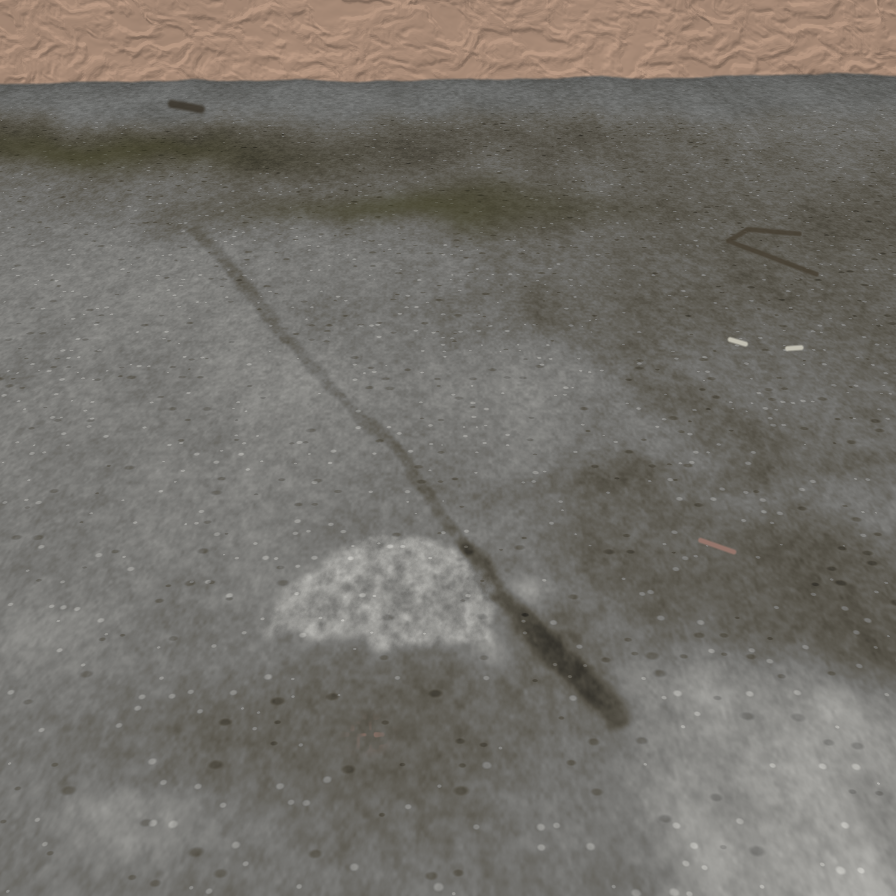
A three.js fragment shader for this texture:

```glsl
// Weathered concrete floor with a crack, damp stains and pale worn patches, below a stucco wall.
varying vec2 vUv;

const vec3 WALL_COLOR = vec3(0.645, 0.535, 0.46);
const vec3 MOSS_COLOR = vec3(0.27, 0.265, 0.16);
const vec3 TWIG_COLOR = vec3(0.27, 0.24, 0.19);
const vec3 CHIP_COLOR = vec3(0.76, 0.75, 0.70);
const vec3 PINK_COLOR = vec3(0.58, 0.46, 0.42);
const vec3 DAMP_TINT = vec3(1.07, 1.02, 0.89);
const vec3 DRY_TINT = vec3(1.005, 1.0, 0.975);
const float FLOOR_TONE = 0.435;
const float WALL_BASE = 0.907;
const float HORIZON = 1.3;
const float GRAIN = 0.13;

float hash(vec2 p) {
  return fract(sin(dot(p, vec2(127.1, 311.7))) * 43758.5453);
}

float noise(vec2 p) {
  vec2 i = floor(p), f = fract(p);
  f = f * f * (3.0 - 2.0 * f);
  return mix(mix(hash(i), hash(i + vec2(1, 0)), f.x),
             mix(hash(i + vec2(0, 1)), hash(i + vec2(1, 1)), f.x), f.y);
}

float fbm(vec2 p) {
  float sum = 0.0, amp = 0.5;
  for (int i = 0; i < 5; i++) {
    sum += amp * noise(p);
    p = mat2(1.6, 1.2, -1.2, 1.6) * p + 7.3;
    amp *= 0.5;
  }
  return sum;
}

float blob(vec2 p, vec2 center, vec2 radius) {
  vec2 q = (p - center) / radius;
  return exp(-dot(q, q));
}

float segment(vec2 p, vec2 a, vec2 b) {
  vec2 d = b - a;
  return length(p - a - d * clamp(dot(p - a, d) / dot(d, d), 0.0, 1.0));
}

float stroke(float dist, float width) {
  return 1.0 - smoothstep(width * 0.4, width * 1.4, dist);
}

// Scattered dots: one per grid cell, present with the given chance.
float specks(vec2 p, float chance) {
  vec2 cell = floor(p);
  vec2 center = 0.3 + 0.4 * vec2(hash(cell + 3.1), hash(cell + 8.7));
  float size = 0.1 + 0.2 * hash(cell + 5.5);
  float dist = length((fract(p) - center) * vec2(0.8, 1.2));
  return step(hash(cell), chance) * (1.0 - smoothstep(size * 0.4, size, dist));
}

float stuccoHeight(vec2 p) {
  vec2 q = p * vec2(27.0, 42.0);
  q += 2.0 * vec2(fbm(q * 0.6), fbm(q * 0.6 + 19.0));
  float ridge = 1.0 - abs(2.0 * fbm(q) - 1.0);
  return smoothstep(0.6, 1.0, ridge) + 0.3 * noise(q * 3.0);
}

vec3 wall(vec2 p) {
  float relief = stuccoHeight(p + vec2(-0.0015, 0.0035)) - stuccoHeight(p);
  float shade = 1.0 - 0.24 * clamp(relief, -0.5, 0.9);
  shade += 0.10 * (fbm(p * 9.0) - 0.5);
  return WALL_COLOR * shade;
}

vec3 ground(vec2 p) {
  float depth = 1.0 / (HORIZON - p.y);
  vec2 g = vec2((p.x - 0.5) * depth, depth * 0.8);
  float cloud = fbm(g * 9.0) - 0.48;
  float grain = fbm(g * vec2(85.0, 110.0)) - 0.48;
  vec2 w = p + 0.05 * (vec2(fbm(p * 11.0), fbm(p * 11.0 + 31.0)) - 0.48);

  // Broad pale and damp areas
  float tone = FLOOR_TONE + 0.14 * cloud;
  tone += 0.055 * blob(w, vec2(0.12, 0.53), vec2(0.42, 0.23));
  tone += 0.05 * blob(w, vec2(0.08, 0.28), vec2(0.25, 0.04));
  tone += 0.12 * blob(w, vec2(0.14, 0.08), vec2(0.09, 0.04));
  tone += 0.05 * blob(w, vec2(0.60, 0.56), vec2(0.22, 0.10));
  tone -= 0.17 * blob(w, vec2(0.16, 0.835), vec2(0.55, 0.035));
  tone -= 0.09 * blob(w, vec2(0.42, 0.765), vec2(0.35, 0.025));
  tone -= 0.10 * blob(w, vec2(0.88, 0.69), vec2(0.36, 0.14));
  tone -= 0.08 * blob(w, vec2(0.42, 0.18), vec2(0.24, 0.10));
  tone -= 0.09 * stroke(segment(w, vec2(0.69, 0.41), vec2(1.05, 0.29)), 0.075);
  tone -= 0.06 * stroke(segment(w, vec2(0.62, 0.65), vec2(0.86, 0.50)), 0.03);
  tone -= 0.04 * stroke(segment(w, vec2(0.50, 0.455), vec2(1.0, 0.485)), 0.015);

  // Worn white surface in the near right corner
  float corner = smoothstep(-0.03, 0.07, w.x - 0.69 - 0.15 * max(0.18 - w.y, 0.0));
  corner *= 1.0 - smoothstep(0.23, 0.31, w.y + 0.12 * (w.x - 0.75));
  tone += corner * (0.13 + 0.30 * cloud + 0.06 * smoothstep(0.8, 1.0, p.x));

  // Domed bare patch with a ragged lower edge
  float dome = 1.0 - smoothstep(0.94, 1.06, length((w - vec2(0.425, 0.295)) / vec2(0.13, 0.112)));
  dome *= smoothstep(0.275, 0.295, w.y + 0.03 * (noise(p * 28.0) - 0.5));
  float spill = blob(w, vec2(0.55, 0.277), vec2(0.03, 0.022)) + blob(w, vec2(0.58, 0.34), vec2(0.025, 0.015));
  tone += dome * (0.13 + 0.22 * grain) + 0.13 * spill;

  // Crack, widening toward the viewer
  vec2 c = p + 0.012 * (vec2(noise(p * 35.0), noise(p * 35.0 + 9.0)) - 0.5);
  float thin = min(segment(c, vec2(0.221, 0.746), vec2(0.371, 0.564)), segment(c, vec2(0.371, 0.564), vec2(0.443, 0.499)));
  thin = min(thin, segment(c, vec2(0.443, 0.499), vec2(0.521, 0.388)));
  float wide = min(segment(c, vec2(0.521, 0.388), vec2(0.56, 0.336)), segment(c, vec2(0.56, 0.336), vec2(0.69, 0.199)));
  tone -= 0.085 * stroke(thin, 0.007) + 0.15 * stroke(wide, 0.014);
  tone -= 0.06 * blob(w, vec2(0.63, 0.29), vec2(0.035, 0.04));

  // Grain, pits and bright grit
  tone += GRAIN * grain + 0.05 * (noise(g * 260.0) - 0.5);
  tone -= 0.09 * specks(g * vec2(38.0, 60.0), 0.16);
  tone += 0.13 * specks(g * vec2(65.0, 80.0) + 13.0, 0.11);

  vec3 color = tone * mix(DAMP_TINT, DRY_TINT, smoothstep(0.27, 0.47, tone));
  float moss = blob(w, vec2(0.10, 0.83), vec2(0.20, 0.018)) + blob(w, vec2(0.48, 0.765), vec2(0.15, 0.018));
  color = mix(color, MOSS_COLOR, 0.55 * moss);
  float strip = smoothstep(0.855, 0.885, w.y);
  return mix(color, vec3(0.41, 0.415, 0.41) + 0.16 * grain + 0.1 * cloud, 0.75 * strip);
}

vec3 debris(vec3 color, vec2 p) {
  float twig = min(segment(p, vec2(0.813, 0.731), vec2(0.911, 0.694)), segment(p, vec2(0.813, 0.731), vec2(0.835, 0.744)));
  twig = min(twig, segment(p, vec2(0.835, 0.744), vec2(0.892, 0.739)));
  color = mix(color, TWIG_COLOR, 0.8 * stroke(twig, 0.003));
  float leaf = segment(p, vec2(0.192, 0.884), vec2(0.224, 0.878));
  color = mix(color, TWIG_COLOR * 0.8, 0.8 * stroke(leaf, 0.005));
  float chips = min(segment(p, vec2(0.815, 0.621), vec2(0.832, 0.616)), segment(p, vec2(0.879, 0.611), vec2(0.894, 0.612)));
  color = mix(color, CHIP_COLOR, stroke(chips, 0.003));
  float sliver = segment(p, vec2(0.782, 0.397), vec2(0.819, 0.384));
  color = mix(color, PINK_COLOR, stroke(sliver, 0.003));
  float crumbs = blob(p, vec2(0.412, 0.18), vec2(0.018, 0.014)) * smoothstep(0.45, 0.7, noise(p * 150.0));
  return mix(color, PINK_COLOR, 0.7 * crumbs);
}

void main() {
  vec2 p = vUv;
  float base = WALL_BASE + 0.010 * p.x + 0.008 * (fbm(vec2(p.x * 18.0, 2.0)) - 0.5);
  vec3 color = debris(ground(p), p);
  color *= 1.0 - 0.16 * exp(-abs(p.y - base) * 130.0);
  color = mix(color, wall(p), smoothstep(base - 0.002, base + 0.002, p.y));
  gl_FragColor = vec4(color, 1.0);
}
```
